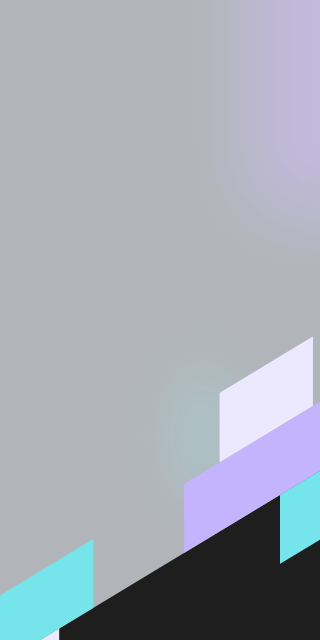
A Shadertoy shader for this background:

```glsl
const vec3 GRAY     = vec3(0.696, 0.710, 0.725);
const vec3 CHARCOAL = vec3(0.118, 0.118, 0.118);
const vec3 CYAN     = vec3(0.459, 0.894, 0.922);
const vec3 LAVENDER = vec3(0.769, 0.706, 0.992);
const vec3 PALE     = vec3(0.925, 0.910, 0.996);
const vec3 LILAC_GLOW = vec3(0.760, 0.728, 0.865);
const vec3 TEAL_GLOW  = vec3(0.680, 0.750, 0.768);
const vec3 BLUE_HAZE  = vec3(0.690, 0.710, 0.755);

const float SLOPE = 0.605;        // rise of the slanted bands
const float GROUND = -0.076;      // height of the dark edge at x = 0
const float BAND = 0.2155;        // vertical thickness of one band
const vec2 TEAL_CENTER = vec2(0.635, 0.64);
const vec2 TEAL_RADII  = vec2(0.25, 0.38);

// Smooth coverage of the interval lo..hi
float span(float v, float lo, float hi, float soft) {
    return clamp((v - lo) / soft + 0.5, 0.0, 1.0)
         * clamp((hi - v) / soft + 0.5, 0.0, 1.0);
}

// Slanted block: x range in canvas widths, lanes counted from the ground edge
float block(vec2 p, float left, float right, float lowLane, float highLane) {
    float soft = 1.0 / iResolution.x;
    float lane = (p.y - SLOPE * p.x - GROUND) / BAND;
    float laneSoft = soft * length(vec2(1.0, SLOPE)) / BAND;
    return span(p.x, left, right, soft) * span(lane, lowLane, highLane, laneSoft);
}

vec3 backdrop(vec2 p) {
    // Lilac light in the upper right corner
    float lilac = smoothstep(0.52, 1.03, p.x) * smoothstep(1.08, 1.58, p.y);
    vec3 color = mix(GRAY, LILAC_GLOW, lilac);

    // Teal light with a faint blue fringe behind the blocks
    float r = length((p - TEAL_CENTER) / TEAL_RADII);
    color = mix(color, BLUE_HAZE, 0.35 * (1.0 - smoothstep(0.4, 1.3, r)));
    return mix(color, TEAL_GLOW, 1.0 - smoothstep(0.0, 1.0, r));
}

void mainImage(out vec4 fragColor, in vec2 fragCoord) {
    vec2 p = fragCoord / iResolution.xy * vec2(1.0, 2.0);
    vec3 color = backdrop(p);

    // Dark ground, then the coloured blocks
    color = mix(color, CHARCOAL, block(p, -1.0, 2.0, -9.0, 0.0));
    color = mix(color, PALE,     block(p, -1.0, 0.185, -1.0, 0.0));
    color = mix(color, CYAN,     block(p, -1.0, 0.2917, 0.0, 1.0));
    color = mix(color, PALE,     block(p, 0.6862, 0.978, 1.0, 2.01));
    color = mix(color, LAVENDER, block(p, 0.5755, 2.0, 0.0, 1.0));
    color = mix(color, CYAN,     block(p, 0.875, 2.0, -1.0, 0.0));

    fragColor = vec4(color, 1.0);
}
```
